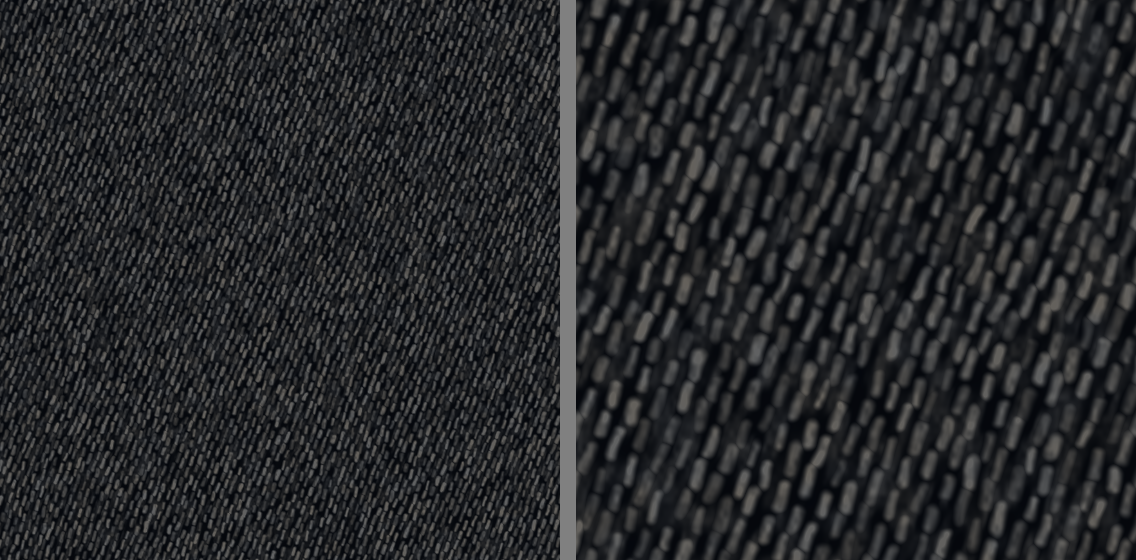
Left, the full canvas; right, a detail of the centre.
This texture is drawn by a WebGL 2 fragment shader. Its source:

```glsl
#version 300 es
precision highp float;
// Dark washed denim: short slanted grey stitches in a steep, uneven twill.

uniform vec2 u_resolution;
out vec4 fragColor;

const vec2 THREADS = vec2(122.0, 32.0);  // stitches across and up the canvas
const float TWILL_DROP = 0.41;           // step down from column to column
const float LEAN = 0.30;                 // sideways run of a stitch per rise
const vec3 INDIGO = vec3(0.018, 0.029, 0.048);
const vec3 WORN_GREY = vec3(0.385, 0.381, 0.372);

vec2 hash2(vec2 p) {
  vec3 q = fract(p.xyx * vec3(0.1031, 0.1030, 0.0973));
  q += dot(q, q.yzx + 33.33);
  return fract((q.xx + q.yz) * q.zy);
}

float noise(vec2 p) {
  vec2 i = floor(p);
  vec2 f = fract(p);
  f = f * f * (3.0 - 2.0 * f);
  float low = mix(hash2(i).x, hash2(i + vec2(1, 0)).x, f.x);
  float high = mix(hash2(i + vec2(0, 1)).x, hash2(i + vec2(1, 1)).x, f.x);
  return mix(low, high, f.y);
}

float segmentDistance(vec2 p, vec2 halfAxis) {
  float t = clamp(dot(p, halfAxis) / dot(halfAxis, halfAxis), -1.0, 1.0);
  return length(p - halfAxis * t);
}

// Coverage times brightness of the strongest stitch at p
float stitches(vec2 p, float softness) {
  float column = floor(p.x * THREADS.x);
  float tone = 0.0;
  for (int i = -2; i <= 2; i++) {
    float c = column + float(i);
    float row = floor(p.y * THREADS.y + c * TWILL_DROP);
    for (int j = -1; j <= 1; j++) {
      vec2 id = vec2(c, row + float(j));
      vec2 place = hash2(id + 17.0);
      vec2 shape = hash2(id + 151.0);
      vec2 look = hash2(id + 293.0);
      vec2 center = id + 0.5 + (place - 0.5) * vec2(0.44, 0.19);
      center.y -= c * TWILL_DROP;
      float halfLength = mix(0.0042, 0.0074, shape.x);
      vec2 halfAxis = halfLength * vec2(LEAN + 0.16 * (shape.y - 0.5), 1.0);
      float radius = mix(0.0023, 0.0036, look.x);
      float d = segmentDistance(p - center / THREADS, halfAxis);
      float cover = 1.0 - smoothstep(radius - softness, radius + softness, d);
      tone = max(tone, cover * mix(0.50, 1.04, look.y));
    }
  }
  return tone;
}

void main() {
  vec2 uv = gl_FragCoord.xy / u_resolution.y;
  float softness = max(0.0027, 0.75 / u_resolution.y);

  // Pull the weave out of line, broadly and thread by thread
  vec2 broad = vec2(noise(uv * 7.0), noise(uv * 7.0 + 40.0)) - 0.5;
  vec2 local = vec2(noise(uv * 90.0 + 9.0), noise(uv * 90.0 + 80.0)) - 0.5;
  vec2 cloth = uv + broad * 0.007 + local * 0.0024;

  // Fibre grain, dim yarn between stitches, and faint upright wear
  vec2 leaning = vec2(uv.x - LEAN * uv.y, uv.y);
  float fibre = noise(uv * vec2(310.0, 230.0) + 5.0);
  float yarn = noise(leaning * vec2(190.0, 70.0) + 60.0);
  float ground = 0.30 * smoothstep(0.2, 0.95, yarn) * mix(0.5, 1.3, fibre);
  float wear = 0.5 * noise(uv * 6.0 + 20.0) + 0.5 * noise(uv * vec2(34.0, 4.0));

  float tone = stitches(cloth, softness);
  tone *= mix(0.76, 1.22, fibre) * mix(0.95, 1.06, wear);
  tone = max(tone, ground) + 0.25 * min(tone, ground);

  // Slight warm and cool tints between yarns
  float tint = noise(uv * 70.0 + 120.0) - 0.5;
  vec3 color = mix(INDIGO, WORN_GREY, clamp(tone, 0.0, 1.0));
  color *= 1.0 + tint * vec3(0.06, 0.0, -0.08);
  fragColor = vec4(color, 1.0);
}
```
